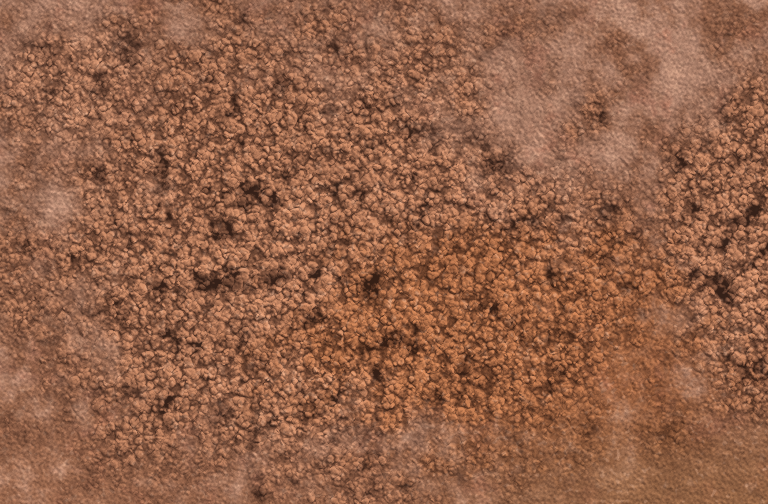
Write a Shadertoy shader that draws this texture.

```glsl
// Dry red-brown earth: crumbly clods in the middle, finer dusty soil around them.

vec2 hash2(vec2 p) {
    vec3 q = fract(p.xyx * vec3(.1031, .1030, .0973));
    q += dot(q, q.yzx + 33.33);
    return fract((q.xx + q.yz) * q.zy);
}

float cornerSlope(vec2 cell, vec2 offset) {
    return dot(hash2(cell) * 2. - 1., offset);
}

float gradientNoise(vec2 p) {
    vec2 i = floor(p), f = p - i;
    vec2 u = f * f * f * (f * (f * 6. - 15.) + 10.);
    vec2 e = vec2(1, 0);
    return 1.4 * mix(
        mix(cornerSlope(i, f), cornerSlope(i + e, f - e), u.x),
        mix(cornerSlope(i + e.yx, f - e.yx), cornerSlope(i + 1., f - 1.), u.x), u.y);
}

float fbm(vec2 p) {
    float sum = 0., amp = .6;
    for (int i = 0; i < 4; i++) {
        sum += amp * gradientNoise(p);
        p = mat2(1.6, 1.2, -1.2, 1.6) * p + 7.3;
        amp *= .55;
    }
    return sum;
}

// Rounded lumps of random size, one per cell, merged by their maximum
float clods(vec2 p) {
    vec2 cell = floor(p);
    float top = 0.;
    for (int y = -1; y <= 1; y++)
    for (int x = -1; x <= 1; x++) {
        vec2 id = cell + vec2(x, y);
        vec2 d = p - id - hash2(id);
        vec2 r = hash2(id + 91.);
        float radius = .4 + .4 * r.x;
        top = max(top, (1. - dot(d, d) / (radius * radius)) * (.4 + .6 * r.y));
    }
    return top;
}

// Surface height; crumble fades the clods into finer dust
float soilHeight(vec2 p, float crumble) {
    vec2 w = p + .004 * vec2(gradientNoise(p * 60.), gradientNoise(p * 60. + 37.));
    float lumps = clods(w * 32.) * .007 + clods(w * 66. + 5.) * .007
                + clods(w * 112. + 11.) * .0035;
    float dust = fbm(p * 40.) * .004 + gradientNoise(p * 135.) * .0025;
    return lumps * mix(.12, 1., crumble) + dust;
}

// Soft ellipse with a ragged rim: 1 inside, 0 outside
float patchMask(vec2 uv, vec2 center, vec2 radii, float ragged) {
    return 1. - smoothstep(.5, 1.2, length((uv - center) / radii) + ragged);
}

void mainImage(out vec4 fragColor, in vec2 fragCoord) {
    vec2 uv = fragCoord / iResolution.xy;
    vec2 p = fragCoord / iResolution.y;
    float broad = fbm(p * 3.5 + 2.);
    float mottle = fbm(p * 11. + 20.);
    float grain = fbm(p * 38. + 60.);

    // Where the ground is crumbly and where it is stained orange
    float ragged = .5 * broad + .4 * mottle;
    float crumble = patchMask(uv, vec2(.43, .47), vec2(.48, .56), ragged);
    crumble = max(crumble, patchMask(uv, vec2(.98, .52), vec2(.15, .38), ragged));
    crumble = max(crumble, .8 * patchMask(uv, vec2(.1, .83), vec2(.15, .18), ragged));
    float orange = patchMask(uv, vec2(.65, .31), vec2(.3, .26), ragged + .3 * grain);

    // Relief lit from the upper right
    float e = .0025;
    float h = soilHeight(p, crumble);
    vec2 slope = vec2(soilHeight(p + vec2(e, 0), crumble),
                      soilHeight(p + vec2(0, e), crumble)) - h;
    float relief = dot(slope / e, vec2(-.6, -.8));
    float light = 1.04 + .27 * clamp(relief, -1.5, .9);

    // Gaps between lumps and clusters of deeper hollows
    float gap = 1. - smoothstep(.001, .0085, h);
    float hollow = smoothstep(.1, .5, fbm(p * 17. + 50.) + .4 * grain + .3 * broad);
    light *= 1. - crumble * (.38 * gap + .42 * hollow);
    light *= 1. + .14 * mottle + .1 * broad + .1 * grain;

    // Soil colours
    float pale = broad + .7 * mottle + .5 * grain + .6 * (uv.y - .5);
    vec3 dusty = mix(vec3(.58, .39, .29), vec3(.64, .475, .395), smoothstep(-.4, .45, pale));
    vec3 soil = mix(dusty, vec3(.655, .44, .325), crumble);
    soil = mix(soil, vec3(.66, .395, .235), .6 * orange);
    float redness = smoothstep(.05, .5, fbm(p * 9. + 80.) + .4 * grain) * (1. - crumble);
    soil = mix(soil, vec3(.57, .34, .26), .5 * redness);
    float olive = smoothstep(.25, 0., uv.y) * smoothstep(.45, .9, uv.x);
    soil = mix(soil, vec3(.54, .37, .24), .6 * olive);

    // Pale mineral flecks and larger pale crumbs
    float fleck = smoothstep(.25, .6, gradientNoise(p * 95. + 13.) + .4 * mottle);
    float crumb = smoothstep(.3, .6, gradientNoise(p * 42. + 31.));
    soil = mix(soil, vec3(.74, .57, .47), .35 * fleck + .25 * crumb);

    // Shadows lean towards red-brown
    vec3 color = soil * pow(vec3(max(light, .3)), vec3(.95, 1.03, 1.03));
    fragColor = vec4(clamp(color, 0., 1.), 1);
}
```
